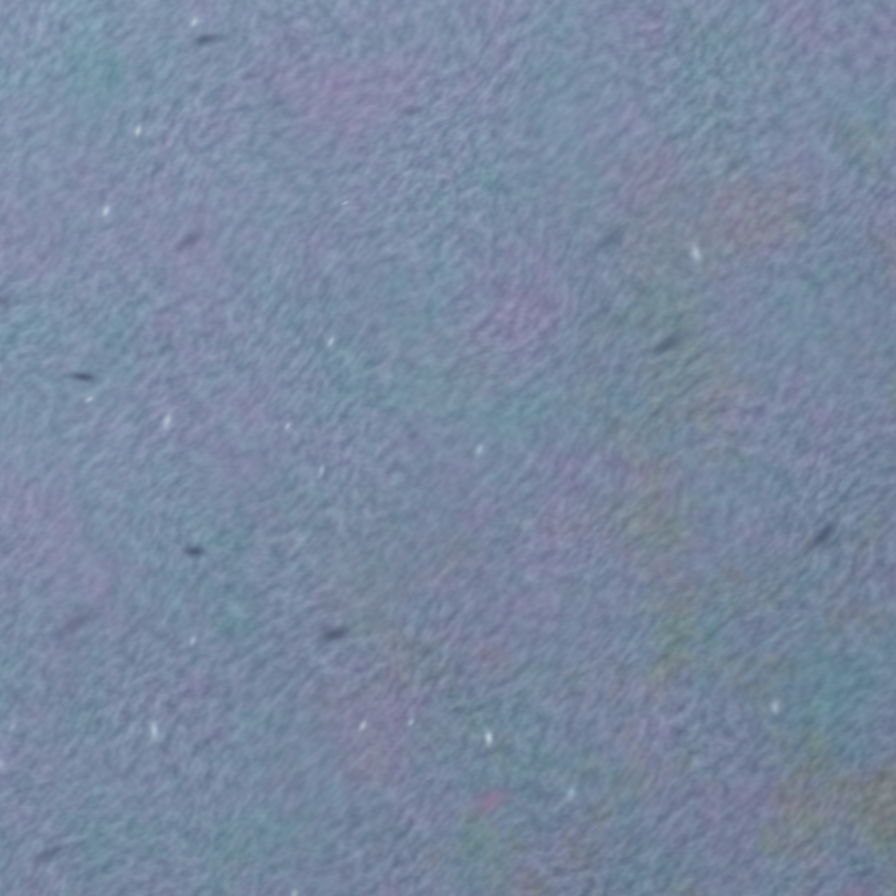
This texture is drawn by a WebGL 2 fragment shader. Its source:

```glsl
#version 300 es
precision highp float;
// Weathered blue-grey stone: a soft diagonal light falloff, teal and mauve
// blotches from layered gradient noise, fine slanted grain from stretched
// noise, and sparse dark, pale and rosy flecks scattered on jittered grids.

uniform vec2 u_resolution;
out vec4 outColor;

const vec3 LIT_STONE = vec3(0.535, 0.603, 0.703);
const vec3 SHADED_STONE = vec3(0.415, 0.468, 0.562);
const vec3 MAUVE_SHIFT = vec3(0.050, -0.022, 0.012);
const vec3 OLIVE_SHIFT = vec3(0.015, 0.002, -0.075);
const vec3 DARK_FLECK = vec3(0.27, 0.31, 0.41);
const vec3 PALE_FLECK = vec3(0.74, 0.81, 0.86);
const vec3 ROSE_FLECK = vec3(0.58, 0.45, 0.60);

// Two random values in 0..1 per cell and seed
vec2 hash2(vec2 cell, float seed) {
    uvec3 v = uvec3(ivec3(vec3(cell, seed))) * 1664525u + 1013904223u;
    v.x += v.y * v.z; v.y += v.z * v.x; v.z += v.x * v.y;
    v ^= v >> 16u;
    v.x += v.y * v.z; v.y += v.z * v.x;
    return vec2(v.xy >> 8u) / 16777216.0;
}

vec2 rotate(vec2 p, float angle) {
    float c = cos(angle), s = sin(angle);
    return vec2(c * p.x + s * p.y, c * p.y - s * p.x);
}

float cornerSlope(vec2 cell, vec2 corner, vec2 f, float seed) {
    float angle = 6.2832 * hash2(cell + corner, seed).x;
    return dot(vec2(cos(angle), sin(angle)), f - corner);
}

// Gradient noise, roughly -0.7..0.7
float noise(vec2 p, float seed) {
    vec2 cell = floor(p), f = fract(p);
    vec2 w = f * f * f * (f * (f * 6.0 - 15.0) + 10.0);
    float low = mix(cornerSlope(cell, vec2(0, 0), f, seed),
                    cornerSlope(cell, vec2(1, 0), f, seed), w.x);
    float high = mix(cornerSlope(cell, vec2(0, 1), f, seed),
                     cornerSlope(cell, vec2(1, 1), f, seed), w.x);
    return mix(low, high, w.y);
}

float layeredNoise(vec2 p, float seed) {
    float sum = 0.0, gain = 1.0;
    for (int i = 0; i < 4; i++) {
        sum += gain * noise(p, seed + float(i));
        p = rotate(p, 0.7) * 2.1;
        gain *= 0.6;
    }
    return sum;
}

// Slanted grain, longer along its own direction
float slantedGrain(vec2 p, float angle, vec2 frequency, float seed) {
    return noise(rotate(p, angle) * frequency, seed);
}

// Soft elongated spots, at most one per grid cell
float flecks(vec2 p, float cells, float chance, vec2 size, float tilt, float seed) {
    vec2 home = floor(p * cells);
    float cover = 0.0;
    for (int y = -1; y <= 1; y++) {
        for (int x = -1; x <= 1; x++) {
            vec2 cell = home + vec2(x, y);
            vec2 pick = hash2(cell, seed + 1.0);
            vec2 centre = (cell + hash2(cell, seed)) / cells;
            vec2 d = rotate(p - centre, tilt + 0.9 * (pick.y - 0.5));
            d /= size * mix(0.6, 1.2, pick.y);
            float strength = step(pick.x, chance) * mix(0.45, 1.0, hash2(cell, seed + 2.0).x);
            cover = max(cover, strength * exp(-dot(d, d)));
        }
    }
    return cover;
}

void main() {
    vec2 uv = gl_FragCoord.xy / u_resolution;
    vec2 p = gl_FragCoord.xy / min(u_resolution.x, u_resolution.y);
    vec2 bent = p + 0.02 * vec2(noise(p * 6.0, 3.0), noise(p * 6.0, 4.0));

    // Broad light and colour drift
    float light = 0.5 + 0.38 * (uv.y - 0.5) - 0.30 * (uv.x - 0.5);
    light += 0.13 * layeredNoise(p * 5.0, 10.0);
    vec3 color = mix(SHADED_STONE, LIT_STONE, light);
    color += MAUVE_SHIFT * (layeredNoise(p * 6.0, 20.0) + 0.35 * noise(bent * 42.0, 25.0));
    float corner = smoothstep(0.1, 0.9, uv.x - 0.7 * uv.y + 0.2);
    color += OLIVE_SHIFT * corner * smoothstep(-0.1, 0.6, layeredNoise(p * 6.0, 30.0));

    // Fine surface relief
    float grain = 0.062 * slantedGrain(bent, 0.70, vec2(40.0, 80.0), 40.0);
    grain += 0.060 * slantedGrain(bent, 0.85, vec2(75.0, 130.0), 41.0);
    grain += 0.025 * slantedGrain(bent, 0.40, vec2(150.0, 190.0), 42.0);
    float roughness = 1.0 + 0.5 * noise(p * 7.0, 43.0);
    color += grain * roughness * vec3(1.0, 1.0, 0.95);

    // Scattered flecks
    color = mix(color, ROSE_FLECK, 0.7 * flecks(p, 4.0, 0.12, vec2(0.030, 0.018), 0.7, 50.0));
    color = mix(color, DARK_FLECK, 0.8 * flecks(bent, 7.0, 0.20, vec2(0.018, 0.007), 0.4, 60.0));
    color = mix(color, PALE_FLECK, 0.9 * flecks(bent, 10.0, 0.18, vec2(0.007, 0.004), 1.1, 70.0));

    outColor = vec4(clamp(color, 0.0, 1.0), 1.0);
}
```
